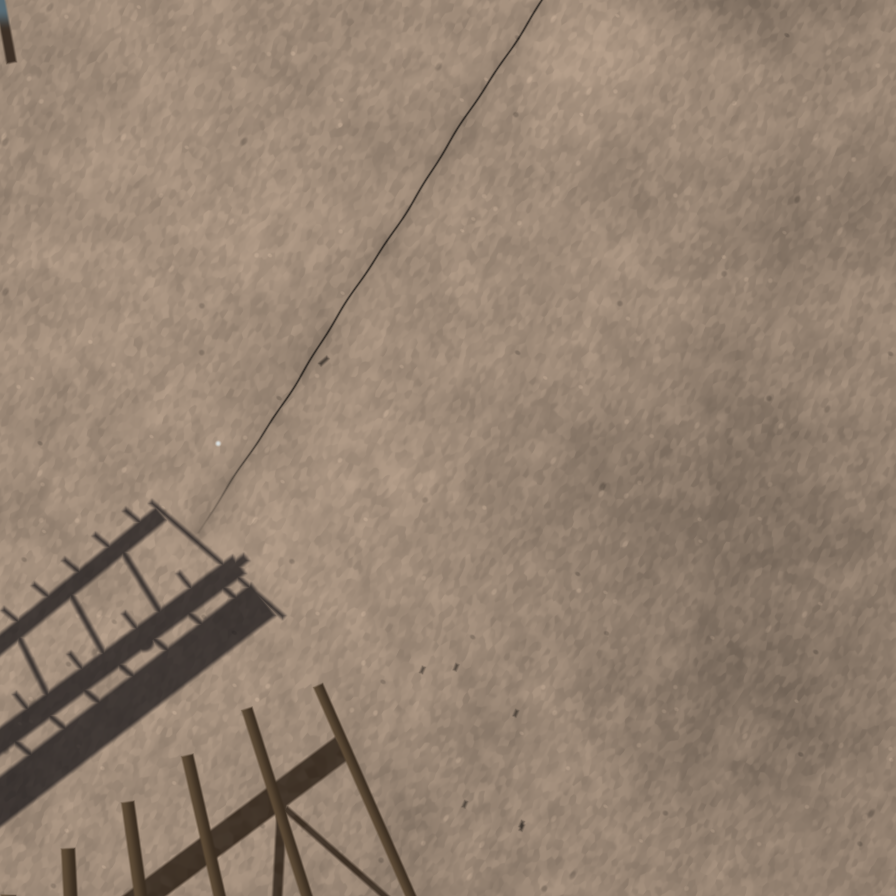
This texture is drawn by a Shadertoy shader. Its source:

```glsl
vec3 hash3(vec2 cell) {
    vec3 q = fract(vec3(cell.xyx) * vec3(0.1031, 0.1030, 0.0973));
    q += dot(q, q.yxz + 33.33);
    return fract((q.xxy + q.yzz) * q.zyx);
}

// Cellular noise: random tones blended around jittered cell centres, about -0.5 to 0.5
float cellNoise(vec2 p) {
    vec2 cell = floor(p);
    float tone = 0.0, total = 0.0;
    for (int y = -1; y <= 1; y++)
    for (int x = -1; x <= 1; x++) {
        vec2 c = cell + vec2(x, y);
        vec3 h = hash3(c);
        vec2 d = p - c - h.xy;
        float w = exp(-7.0 * dot(d, d));
        tone += w * h.z;
        total += w;
    }
    return tone / total - 0.5;
}

// Distance to a square-ended bar from a to b
float bar(vec2 p, vec2 a, vec2 b, float halfWidth) {
    vec2 axis = normalize(b - a), d = p - 0.5 * (a + b);
    vec2 q = abs(vec2(dot(d, axis), dot(d, vec2(-axis.y, axis.x))));
    q -= vec2(0.5 * length(b - a), halfWidth);
    return length(max(q, 0.0)) + min(max(q.x, q.y), 0.0);
}

float cover(float d, float blur) {
    return 1.0 - smoothstep(-blur, blur, d);
}

float blob(vec2 p, vec2 centre, vec2 size) {
    vec2 d = (p - centre) / size;
    return exp(-dot(d, d));
}

// Sparse small specks; threshold sets how rare they are
float flecks(vec2 p, float scale, float threshold) {
    vec2 cell = floor(p * scale);
    vec3 h = hash3(cell + 71.0);
    vec2 d = fract(p * scale) - 0.3 - 0.4 * h.xy;
    d = mat2(0.85, 0.53, -0.53, 0.85) * d * vec2(1.0, 0.5 + h.x);
    return step(threshold, h.z) * (1.0 - smoothstep(0.08, 0.28, length(d)));
}

vec3 concrete(vec2 p) {
    vec2 g = mat2(0.88, 0.47, -0.47, 0.88) * p;
    float tone = 0.585 + 0.045 * (1.0 - smoothstep(-0.15, 0.3, p.x - 0.25 - 0.45 * p.y));

    // Broad stains and worn patches
    tone -= 0.065 * blob(p, vec2(0.80, 0.43), vec2(0.17, 0.16));
    tone -= 0.050 * blob(p, vec2(0.89, 0.20), vec2(0.13, 0.15));
    tone -= 0.075 * blob(p, vec2(0.84, 1.00), vec2(0.10, 0.05));
    tone -= 0.060 * blob(p, vec2(0.98, 0.76), vec2(0.12, 0.05));
    tone -= 0.030 * blob(p, vec2(0.48, 0.54), vec2(0.06, 0.04));
    tone += 0.040 * blob(p, vec2(0.68, 0.61), vec2(0.10, 0.10));
    tone += 0.045 * blob(p, vec2(0.96, 0.55), vec2(0.04, 0.03));
    tone += 0.030 * blob(p, vec2(0.68, 0.92), vec2(0.14, 0.06));
    tone += 0.025 * blob(p, vec2(0.42, 0.34), vec2(0.12, 0.10));
    tone += 0.030 * cellNoise(p * 7.0) + 0.045 * cellNoise(p * 19.0 + 9.0);

    // Slanted fine grain
    tone += 0.050 * cellNoise(g * vec2(65.0, 45.0));
    tone += 0.075 * cellNoise(g * vec2(190.0, 115.0));
    tone += 0.07 * flecks(p, 75.0, 0.975) - 0.10 * flecks(p + 3.0, 60.0, 0.987);
    return tone * vec3(1.0, 0.875, 0.762);
}

// Slanted ladder of rails, rungs and spikes cast on the floor
float railingShadow(vec2 p) {
    vec2 a0 = vec2(-0.02, 0.264), a1 = vec2(0.180, 0.427);
    vec2 b0 = vec2(-0.02, 0.158), b1 = vec2(0.267, 0.370);
    vec2 c0 = vec2(-0.02, 0.090), c1 = vec2(0.294, 0.331);
    float d = bar(p, a0, a1, 0.0095);
    d = min(d, bar(p, b0, b1, 0.0125));
    d = min(d, bar(p, c0, c1, 0.0225));
    d = min(d, bar(p, vec2(0.168, 0.440), vec2(0.317, 0.311), 0.0025));
    d = min(d, bar(p, vec2(0.255, 0.362), vec2(0.275, 0.378), 0.005));
    d = min(d, length(p - vec2(0.161, 0.284)) - 0.011);
    for (int i = 0; i < 7; i++) {
        float k = float(i);
        vec2 foot = mix(b0, b1, 0.10 + 0.135 * k);
        d = min(d, bar(p, foot, foot + vec2(0.036, -0.030), 0.003));
        if (i < 5) {
            foot = mix(a0, a1, 0.91 - 0.17 * k);
            d = min(d, bar(p, foot, foot + vec2(-0.023, 0.019), 0.0025));
        }
        if (i < 4) {
            foot = mix(b0, b1, 0.20 + 0.212 * k);
            d = min(d, bar(p, foot, foot + vec2(-0.021, 0.026), 0.0025));
        }
        if (i < 3)
            d = min(d, bar(p, mix(a0, a1, 0.19 + 0.29 * k), mix(b0, b1, 0.27 + 0.22 * k), 0.0032));
    }
    return cover(d, 0.0032);
}

void mainImage(out vec4 fragColor, in vec2 fragCoord) {
    vec2 p = fragCoord / iResolution.xy;
    float px = 1.0 / iResolution.y;
    vec3 col = concrete(p);

    // Joint in the floor, fading at its lower end
    float wobble = 0.0012 * sin(p.y * 31.0) + 0.0006 * sin(p.y * 97.0);
    float joint = bar(p + vec2(wobble, 0.0), vec2(0.222, 0.405), vec2(0.611, 1.01), 0.0008);
    col *= 1.0 - 0.75 * cover(joint, 0.0015) * smoothstep(0.36, 0.56, p.y);
    col *= 1.0 - 0.10 * exp(-abs(joint) * 90.0);

    // Loose debris
    col *= 1.0 - 0.5 * cover(bar(p, vec2(0.357, 0.593), vec2(0.366, 0.601), 0.002), 0.002);
    col = mix(col, vec3(0.85, 0.87, 0.87), cover(length(p - vec2(0.2435, 0.505)) - 0.0025, 0.002));
    for (int i = 0; i < 6; i++) {
        vec2 spot = vec2(0.45, 0.03) + vec2(0.18, 0.23) * hash3(vec2(i, 5)).xy;
        col *= 1.0 - 0.45 * cover(bar(p, spot, spot + vec2(0.003, 0.007), 0.0018), 0.002);
    }

    col = mix(col, col * 0.30 + vec3(0.055, 0.050, 0.058), railingShadow(p));

    // Sloping beam and thin braces
    float beam = bar(p, vec2(0.145, -0.012), vec2(0.383, 0.166), 0.0145);
    beam = min(beam, bar(p, vec2(0.318, 0.098), vec2(0.435, -0.005), 0.0035));
    beam = min(beam, bar(p, vec2(0.315, 0.105), vec2(0.309, -0.01), 0.0055));
    col = mix(col, vec3(0.25, 0.20, 0.155) + 0.04 * cellNoise(p * 90.0), cover(beam, px + 0.001));

    // Fanned posts
    for (int i = 0; i < 6; i++) {
        float k = float(i) - 1.0;
        vec2 top = i == 0 ? vec2(0.355, 0.235) : vec2(0.2755 - 0.0665 * k, 0.209 - 0.052 * k);
        float lean = i == 0 ? 0.44 : 0.32 - 0.09 * k;
        vec2 foot = vec2(top.x + lean * (top.y + 0.02), -0.02);
        float across = (p.x - top.x - lean * (top.y - p.y)) / 0.008;
        vec3 wood = mix(vec3(0.36, 0.29, 0.21), vec3(0.23, 0.18, 0.13), smoothstep(-0.7, 0.8, across));
        col = mix(col, wood, cover(bar(p, top, foot, 0.0062 + 0.0005 * k), px + 0.0006));
    }

    // Tool tip at the upper left corner
    float tip = bar(p, vec2(-0.002, 1.01), vec2(0.013, 0.930), 0.0055);
    vec3 metal = mix(vec3(0.24, 0.19, 0.15), vec3(0.34, 0.42, 0.46), smoothstep(0.965, 0.99, p.y));
    col = mix(col, metal, cover(tip, 0.002));

    fragColor = vec4(clamp(col, 0.0, 1.0), 1.0);
}
```
